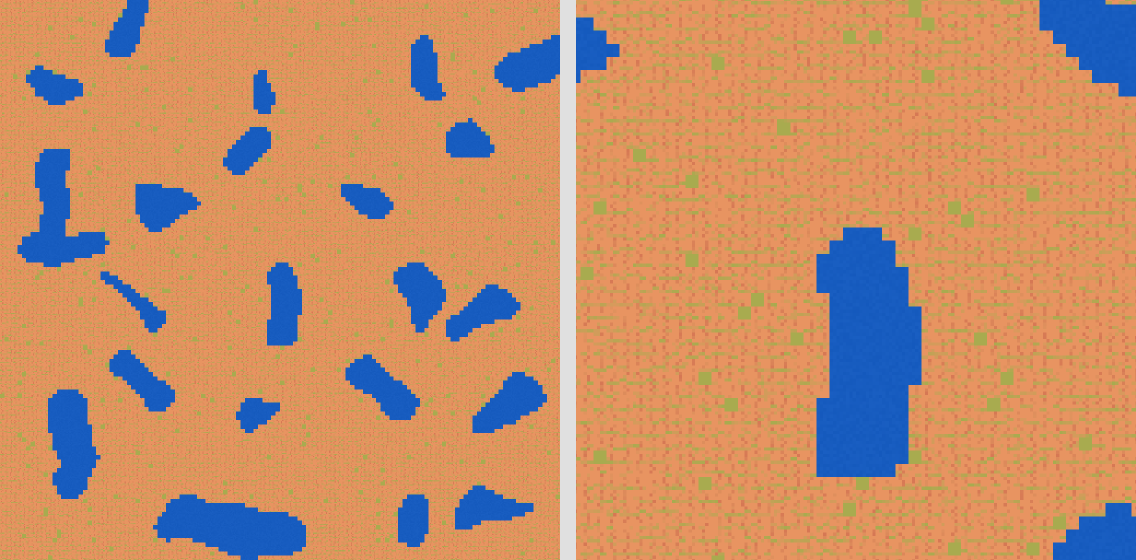
Left, the full canvas; right, a detail of the centre.
A Shadertoy shader for this texture:

```glsl
const float TILES = 128.0;        // coarse tiles across the canvas
const float GRAINS = 4.0;         // fine grains across one tile
const float POOL_GRID = 5.0;      // one pool seed per grid square
const float POOL_JITTER = 0.7;
const float POOL_BLEND = 0.035;   // width of the necks between pools
const vec2 HALF_LENGTH = vec2(0.015, 0.055);
const vec2 HEAD_RADIUS = vec2(0.019, 0.046);
const vec2 TAIL_RADIUS = vec2(0.007, 0.036);
const float WARP = 0.006;
const float CRACK_DENSITY = 0.9;
const float MOSS_TILE_SHARE = 0.02;
const float TINT_SHARE = 0.07;
const int AA = 2;

const vec3 SAND = vec3(0.91, 0.58, 0.38);
const vec3 CRACK_LIGHT = vec3(0.88, 0.58, 0.37);
const vec3 CRACK_DARK = vec3(0.84, 0.47, 0.33);
const vec3 MOSS = vec3(0.66, 0.67, 0.31);
const vec3 WATER = vec3(0.09, 0.36, 0.75);

float hash(vec2 p, float seed) {
    vec3 q = fract(vec3(p.xyx + seed * 17.31) * vec3(0.1031, 0.1030, 0.0973));
    q += dot(q, q.yzx + 33.33);
    return fract((q.x + q.y) * q.z);
}

float smoothMin(float a, float b, float k) {
    float h = max(k - abs(a - b), 0.0) / k;
    return min(a, b) - h * h * k * 0.25;
}

// Capsule whose radius tapers from one end to the other
float taperedCapsule(vec2 p, vec2 axis, float head, float tail) {
    float t = clamp(0.5 + 0.5 * dot(p, axis) / dot(axis, axis), 0.0, 1.0);
    return length(p - axis * (2.0 * t - 1.0)) - mix(head, tail, t);
}

// Cellular field of tapered pools, joined where they come close
float poolDistance(vec2 p) {
    p += WARP * sin(p.yx * 37.0 + vec2(1.0, 4.0));
    p += 0.5 * WARP * sin(p.yx * 71.0 + vec2(3.0, 0.5));
    vec2 home = floor(p * POOL_GRID);
    float d = 1.0;
    for (int y = -1; y <= 1; y++)
    for (int x = -1; x <= 1; x++) {
        vec2 id = home + vec2(x, y);
        vec2 jitter = vec2(hash(id, 1.0), hash(id, 2.0)) - 0.5;
        vec2 center = (id + 0.5 + POOL_JITTER * jitter) / POOL_GRID;
        float angle = 6.2832 * hash(id, 3.0);
        float halfLength = mix(HALF_LENGTH.x, HALF_LENGTH.y, hash(id, 4.0));
        float head = mix(HEAD_RADIUS.x, HEAD_RADIUS.y, hash(id, 5.0));
        float tail = mix(TAIL_RADIUS.x, TAIL_RADIUS.y, hash(id, 6.0));
        vec2 axis = halfLength * vec2(cos(angle), sin(angle));
        d = smoothMin(d, taperedCapsule(p - center, axis, head, tail), POOL_BLEND);
    }
    return d;
}

vec3 sandColor(vec2 tile, vec2 grain) {
    vec2 local = grain - tile * GRAINS;
    vec3 color = SAND;

    // Stray tinted grains
    if (hash(grain, 7.0) < TINT_SHARE) color = mix(SAND, MOSS, 0.36);

    // Broken horizontal moss dashes, one row per tile
    vec2 dash = vec2(floor(grain.x * 0.5), tile.y);
    float dashRow = step(0.7, hash(dash, 8.0));
    float strength = hash(dash, 9.0) * mix(0.75, 1.15, hash(grain, 10.0));
    if (local.y == dashRow && strength > 0.2) color = mix(SAND, MOSS, min(strength, 1.0));

    // Wandering vertical cracks, one per tile column
    vec2 link = vec2(tile.x, grain.y);
    float crackColumn = 1.0 + floor(2.0 * hash(link, 11.0));
    if (local.x == crackColumn && hash(link, 12.0) < CRACK_DENSITY && local.y != dashRow)
        color = mix(CRACK_LIGHT, CRACK_DARK, hash(grain, 13.0));

    // Whole moss tiles
    if (hash(tile, 14.0) < MOSS_TILE_SHARE) color = MOSS;
    return color;
}

vec3 surface(vec2 p) {
    vec2 tile = floor(p * TILES);
    vec2 grain = floor(p * TILES * GRAINS);
    if (poolDistance((tile + 0.5) / TILES) < 0.0)
        return WATER + 0.02 * (hash(grain, 15.0) - 0.5);
    return sandColor(tile, grain);
}

void mainImage(out vec4 fragColor, in vec2 fragCoord) {
    // Average sub-samples to soften tile edges
    vec3 color = vec3(0.0);
    for (int j = 0; j < AA; j++)
    for (int i = 0; i < AA; i++) {
        vec2 offset = (vec2(i, j) + 0.5) / float(AA) - 0.5;
        color += surface((fragCoord + offset) / iResolution.y);
    }
    fragColor = vec4(color / float(AA * AA), 1.0);
}
```
